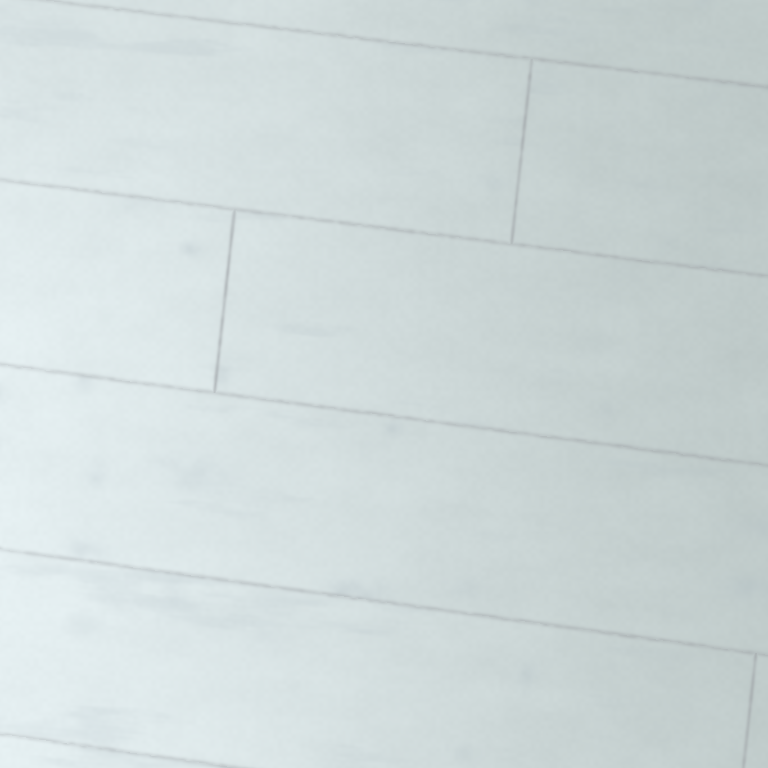
Reproduce this texture procedurally as a WebGL 2 fragment shader.

```glsl
#version 300 es
precision highp float;
// Pale whitewashed floor planks, running slightly downhill to the right.
// Canvas points are mapped to plank space (along, row); faint blurred seams,
// staggered joints, soft grain noise and scattered smudges are shaded there.

uniform vec2 u_resolution;
out vec4 fragColor;

const float PLANK_LENGTH = 1.4735;
const float FIRST_JOINT = 0.701;
const float JOINT_STEP = -0.3655;
const vec3 LIGHT_WASH = vec3(0.904, 0.944, 0.952);
const vec3 SHADED_WASH = vec3(0.748, 0.792, 0.788);
const vec3 SEAM_GREY = vec3(0.61, 0.625, 0.64);
const vec3 STAIN_GREY = vec3(0.67, 0.72, 0.75);

float hash(vec2 p) {
    return fract(sin(dot(p, vec2(127.1, 311.7))) * 43758.5453);
}

float noise(vec2 p) {
    vec2 cell = floor(p);
    vec2 f = fract(p);
    f = f * f * (3.0 - 2.0 * f);
    float low = mix(hash(cell), hash(cell + vec2(1, 0)), f.x);
    float high = mix(hash(cell + vec2(0, 1)), hash(cell + vec2(1, 1)), f.x);
    return mix(low, high, f.y);
}

float fbm(vec2 p) {
    float sum = 0.0;
    float weight = 0.5;
    for (int i = 0; i < 4; i++) {
        sum += weight * noise(p);
        p = p * 2.03 + 17.3;
        weight *= 0.5;
    }
    return sum;
}

// Blurred line: 1 at its centre with a Gaussian falloff.
float softLine(float dist, float radius, float pixel) {
    float r = max(radius, 0.7 * pixel);
    return exp(-dist * dist / (r * r));
}

// Faint smudges, one per cell, some along the grain and some across it.
float smudges(vec2 p, float seed) {
    vec2 cell = floor(p);
    float stain = 0.0;
    for (int y = -1; y <= 1; y++) {
        for (int x = -1; x <= 1; x++) {
            vec2 id = cell + vec2(x, y);
            vec2 key = id + seed;
            vec2 centre = id + 0.2 + 0.6 * vec2(hash(key), hash(key + 5.7));
            float stretch = mix(0.6, 2.2, hash(key + 9.1));
            vec2 offset = (p - centre) * vec2(1.0 / stretch, 1.0);
            float size = mix(0.07, 0.18, hash(key + 2.3));
            float strength = smoothstep(0.45, 1.0, hash(key + 13.9));
            stain += strength * exp(-dot(offset, offset) / (size * size));
        }
    }
    return stain;
}

// Daylight falling off from the lower left to the upper right.
vec3 washLight(vec2 uv) {
    float fall = uv.x + 0.16 * (uv.y - 0.5);
    vec2 fromCorner = uv - vec2(0, 1);
    float corner = 0.22 * exp(-14.0 * dot(fromCorner, fromCorner));
    return mix(LIGHT_WASH, SHADED_WASH, smoothstep(-0.2, 1.12, fall) + corner);
}

void main() {
    vec2 uv = gl_FragCoord.xy / u_resolution;
    float pixel = 1.0 / min(u_resolution.x, u_resolution.y);
    float down = 1.0 - uv.y;

    // Plank space: rows fan out slightly toward the right.
    float rowHeight = 0.2405 + 0.006 * uv.x;
    float row = (down + 0.0065 - 0.1198 * uv.x) / rowHeight;
    float rowId = floor(row);
    float along = uv.x + 0.11 * down;
    float joint = (along - FIRST_JOINT - JOINT_STEP * rowId) / PLANK_LENGTH;
    float plankSeed = hash(vec2(rowId, floor(joint)));
    float seedShift = plankSeed * 31.0;

    // Grain lies a little flatter than the seams.
    vec2 board = vec2(along, down - 0.08 * uv.x);

    // Wood surface: plank tint, soft grain, mottling and fine tooth.
    vec3 color = washLight(uv);
    color += 0.006 * (plankSeed - 0.5);
    float grain = fbm(board * vec2(7.0, 30.0) + seedShift);
    float mottle = fbm(board * vec2(20.0, 24.0) + seedShift);
    color += 0.022 * (grain - 0.47) + 0.020 * (mottle - 0.47);
    color += 0.011 * (noise(uv * 170.0) - 0.5);

    // Sparse smudges and pale blue-grey streaks.
    float streak = smoothstep(0.58, 0.82, fbm(board * vec2(6.0, 30.0) - seedShift));
    float stain = smudges(board * vec2(8.0, 9.0), floor(seedShift));
    stain *= 0.3 + 1.4 * noise(board * vec2(55.0, 50.0));
    color = mix(color, STAIN_GREY, clamp(0.24 * stain + 0.15 * streak, 0.0, 0.4));

    // Long seams are worn and faint, paler at the left; joints are crisper.
    float wobble = 0.0006 * (noise(uv * 90.0) - 0.5);
    float seamDist = abs(fract(row + 0.5) - 0.5) * rowHeight + wobble;
    float jointDist = abs(fract(joint + 0.5) - 0.5) * PLANK_LENGTH + wobble;
    float wear = 0.65 + 0.7 * noise(vec2(along * 130.0, rowId * 7.0));
    float jointWear = 0.75 + 0.5 * noise(vec2(down * 110.0, 3.0));
    float seam = softLine(seamDist, 0.0033, pixel) * wear * mix(0.24, 0.36, uv.x);
    float endJoint = softLine(jointDist, 0.0027, pixel) * jointWear * 0.46;
    color = mix(color, SEAM_GREY, clamp(max(seam, endJoint), 0.0, 1.0));

    fragColor = vec4(color, 1.0);
}
```
